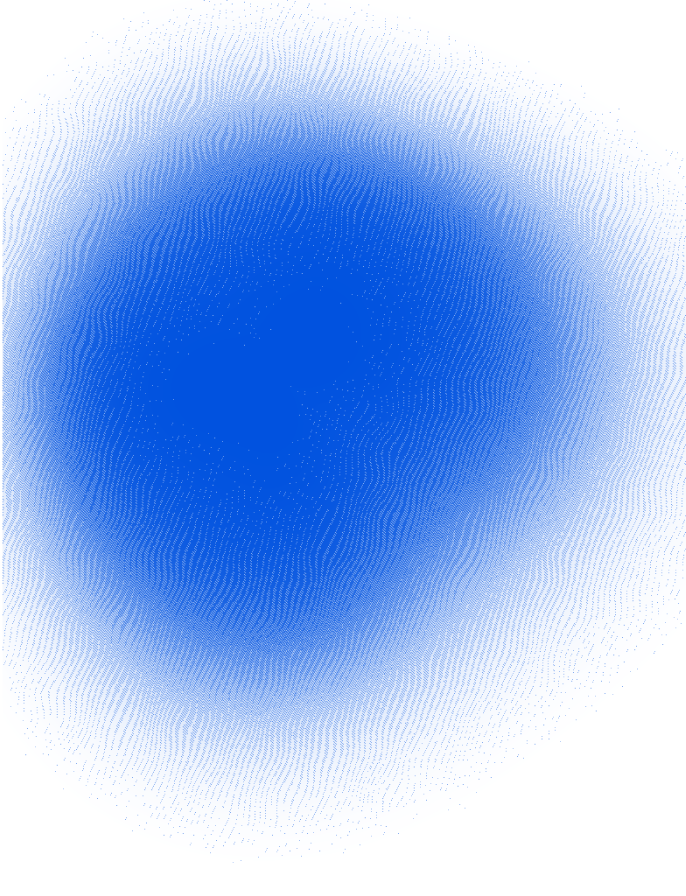
A Shadertoy shader for this background:

```glsl
// A soft, lopsided blue glow on white, textured with very fine faint dots.
// A polar outline and falloff give the ink density; a slowly warped dither
// lattice breaks that density into short, wandering streaks of dots.

#define CENTER vec2(0.320, 0.570)
#define INK vec3(0.002, 0.322, 0.875)
#define PAPER vec3(1.0)
#define DOT_ROWS 1024.0
#define DOT_CONTRAST 0.45
#define JITTER 0.04
#define WARP_SCALE 26.0
#define WARP_PHASE 0.8
#define LEFT_MARGIN 0.003
#define PAPER_CUT 0.02
#define SOLID_CUT 0.995
#define SAMPLES 4

float hash(vec2 p) {
    return fract(sin(dot(p, vec2(127.1, 311.7))) * 43758.5453);
}

// Smooth value noise
float noise(vec2 p) {
    vec2 i = floor(p);
    vec2 f = fract(p);
    f = f * f * (3.0 - 2.0 * f);
    float low = mix(hash(i), hash(i + vec2(1.0, 0.0)), f.x);
    float high = mix(hash(i + vec2(0.0, 1.0)), hash(i + 1.0), f.x);
    return mix(low, high, f.y);
}

// Radius at which half of the paper is covered, by direction
float halfRadius(float a) {
    return 0.300 + 0.0104 * cos(a) - 0.0085 * sin(a)
         + 0.0152 * sin(2.0 * a)
         + 0.0091 * cos(3.0 * a) + 0.0098 * sin(3.0 * a)
         + 0.0073 * cos(4.0 * a);
}

// Softness of the rim, widest toward the lower right
float rimSoftness(float a) {
    return 0.0475 + 0.0091 * cos(a) - 0.0072 * sin(a)
         - 0.0036 * sin(2.0 * a) + 0.0046 * cos(3.0 * a);
}

// Share of ink from 0 to 1, with a clean outside and a solid core
float inkDensity(vec2 p) {
    vec2 d = p - CENTER;
    float a = atan(d.y, d.x + 1e-6);
    float t = (length(d) - halfRadius(a)) / rimSoftness(a);
    float density = 1.0 / (1.0 + exp(t));
    density = (density - PAPER_CUT) / (SOLID_CUT - PAPER_CUT);
    return clamp(density, 0.0, 1.0) * step(LEFT_MARGIN, p.x);
}

// Evenly spread threshold whose near repeats line up into steep streaks
float ditherThreshold(vec2 cell) {
    float lattice = dot(cell, vec2(0.382, 0.319));
    float warp = WARP_PHASE * noise(cell / DOT_ROWS * WARP_SCALE);
    return fract(lattice + warp + JITTER * (hash(cell) - 0.5));
}

// Even tint with the dot pattern laid faintly over it
float dottedInk(vec2 p) {
    vec2 cell = floor(p * DOT_ROWS);
    float density = inkDensity((cell + 0.5) / DOT_ROWS);
    float inked = density > ditherThreshold(cell) ? 1.0 : 0.0;
    return mix(density, inked, DOT_CONTRAST);
}

void mainImage(out vec4 fragColor, in vec2 fragCoord) {
    // Average the dots over the area of the pixel
    float ink = 0.0;
    for (int j = 0; j < SAMPLES; j++) {
        for (int i = 0; i < SAMPLES; i++) {
            vec2 offset = (vec2(i, j) + 0.5) / float(SAMPLES) - 0.5;
            ink += dottedInk((fragCoord + offset) / iResolution.y);
        }
    }
    ink /= float(SAMPLES * SAMPLES);

    fragColor = vec4(mix(PAPER, INK, ink), 1.0);
}
```
